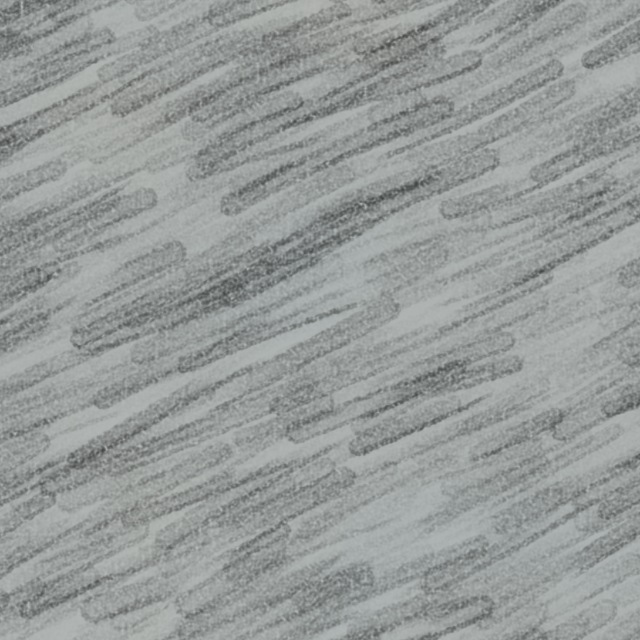
Reproduce this texture procedurally as a Shadertoy shader.

```glsl
const vec3 PAPER = vec3(0.688, 0.708, 0.700);
const vec3 GRAPHITE = vec3(0.17, 0.18, 0.175);
const vec3 WARM_TINT = vec3(0.016, 0.002, -0.008);
const float HATCH_ANGLE = 0.44;
const float ANGLE_SPREAD = 0.05;
const vec2 CELL = vec2(0.30, 0.045);    // one scribble per cell
const vec2 JITTER = vec2(0.24, 0.035);
const vec2 HALF_LENGTH = vec2(0.07, 0.18);
const vec2 TURN_RADIUS = vec2(0.008, 0.015);
const vec2 LINE_WIDTH = vec2(0.0055, 0.0085);
const vec2 PRESSURE = vec2(0.045, 0.34);
const float BOW = 0.5;
const float FILL_SHARE = 0.45;
const float TOOTH_SCALE = 190.0;
const float TOOTH_DEPTH = 1.45;
const int LAYERS = 4;

vec2 hash2(vec2 p) {
    vec3 q = fract(p.xyx * vec3(0.1031, 0.1030, 0.0973));
    q += dot(q, q.yzx + 33.33);
    return fract((q.xx + q.yz) * q.zy);
}

float gradientNoise(vec2 p) {
    vec2 i = floor(p), f = fract(p);
    vec2 s = f * f * f * (f * (f * 6.0 - 15.0) + 10.0);
    vec2 o = vec2(1.0, 0.0);
    float a = dot(hash2(i) * 2.0 - 1.0, f);
    float b = dot(hash2(i + o.xy) * 2.0 - 1.0, f - o.xy);
    float c = dot(hash2(i + o.yx) * 2.0 - 1.0, f - o.yx);
    float d = dot(hash2(i + o.xx) * 2.0 - 1.0, f - o.xx);
    return mix(mix(a, b, s.x), mix(c, d, s.x), s.y);
}

// Coordinates along and across a direction
vec2 alongAcross(vec2 p, float angle) {
    vec2 dir = vec2(cos(angle), sin(angle));
    return vec2(dot(p, dir), dot(p, vec2(-dir.y, dir.x)));
}

// Two parallel pencil lines joined by a round turn, lightly filled between
float scribble(vec2 p, vec2 seed, float wobble) {
    vec2 h1 = hash2(seed), h2 = hash2(seed + 71.0);
    vec2 h3 = hash2(seed + 139.0), h4 = hash2(seed + 211.0);
    p -= (h1 - 0.5) * JITTER;
    p = alongAcross(p, (h2.x - 0.5) * 0.13);
    p.y += (h4.x - 0.5) * BOW * p.x * p.x;
    p.x *= h2.y < 0.5 ? -1.0 : 1.0;
    float halfLength = mix(HALF_LENGTH.x, HALF_LENGTH.y, h3.x);
    float radius = mix(TURN_RADIUS.x, TURN_RADIUS.y, h3.y);
    float width = mix(LINE_WIDTH.x, LINE_WIDTH.y, fract(h1.x * 7.0));
    float force = fract(h1.y * 13.0);
    force = mix(PRESSURE.x, PRESSURE.y, force * force);

    // The return arm is shorter and lighter
    p.x -= halfLength;
    float across = p.x > 0.0 ? length(p) : abs(p.y);
    float arm = smoothstep(-0.003, 0.003, p.y);
    float reach = 2.0 * halfLength;
    float returnReach = reach * mix(0.4, 1.0, h4.y);
    float lineFade = mix(smoothstep(-reach, 0.05 - reach, p.x),
                         0.7 * smoothstep(-returnReach, 0.05 - returnReach, p.x), arm);
    float fillFade = smoothstep(-reach, 0.09 - returnReach, p.x);
    float line = 1.0 - smoothstep(width * 0.25, width, abs(across - radius) + wobble);
    float fill = 1.0 - smoothstep(radius - 0.003, radius + 0.003, across + wobble);
    return force * max(line * lineFade, fill * fillFade * FILL_SHARE);
}

// Sum of the scribbles in the surrounding cells
float hatchLayer(vec2 p, float layer, float wobble) {
    vec2 id = floor(p / CELL);
    float ink = 0.0;
    for (int y = -1; y <= 1; y++)
    for (int x = -1; x <= 1; x++) {
        vec2 cell = id + vec2(x, y);
        ink += scribble(p - (cell + 0.5) * CELL, cell + layer * 57.0 + 200.0, wobble);
    }
    return ink;
}

void mainImage(out vec4 fragColor, in vec2 fragCoord) {
    vec2 uv = fragCoord / iResolution.y;

    // Slow bending of the hand direction, ragged line edges
    vec2 bent = uv;
    bent.y += 0.03 * gradientNoise(uv * 2.1 + 5.0);
    float wobble = 0.002 * gradientNoise(uv * 55.0) + 0.0025 * gradientNoise(uv * 150.0);

    // Overlapping hatching
    float ink = 0.0;
    for (int i = 0; i < LAYERS; i++) {
        float layer = float(i);
        vec2 p = alongAcross(bent, HATCH_ANGLE + (layer - 1.5) * ANGLE_SPREAD);
        ink += hatchLayer(p + layer * vec2(0.117, 0.019), layer, wobble);
    }

    // Smudged streaks and uneven pressure
    vec2 along = alongAcross(bent, HATCH_ANGLE);
    float streak = gradientNoise(along * vec2(5.0, 55.0) + 31.0);
    float patches = gradientNoise(uv * 4.0 + 17.0);
    ink *= 0.92 + 0.4 * patches + 0.4 * streak;
    ink += 0.02 + 0.05 * streak + 0.015 * patches;

    // Paper tooth breaks up the graphite
    float tooth = gradientNoise(uv * TOOTH_SCALE)
                + 0.6 * gradientNoise(uv * TOOTH_SCALE * 0.53 + 9.0);
    ink = max(ink, 0.0) * (1.0 + TOOTH_DEPTH * tooth) + 0.012 * tooth;

    float coverage = 1.0 - exp(-max(ink, 0.0) * 1.2);
    vec3 color = mix(PAPER, GRAPHITE, coverage);
    color += WARM_TINT * gradientNoise(uv * 2.7 + 43.0);
    color *= 1.0 + 0.03 * gradientNoise(uv * 1.6 + 61.0);
    fragColor = vec4(color, 1.0);
}
```
